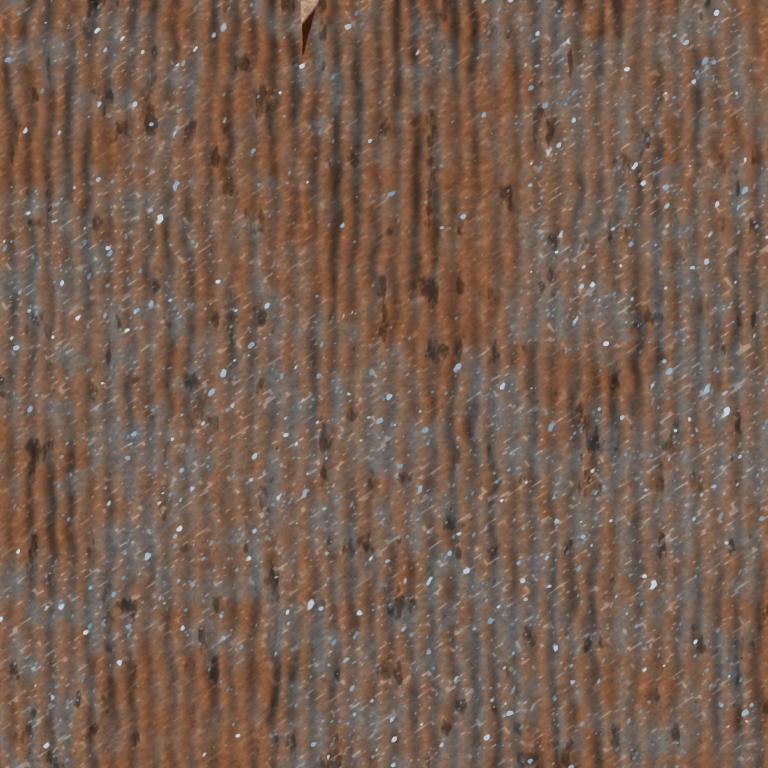
Give the GLSL for this texture, as a WebGL 2 fragment shader.

```glsl
#version 300 es
precision highp float;

#define RIDGES 38.0
#define WOBBLE 0.75
#define GROOVE_DEPTH 1.05
#define DUST_AMOUNT 0.5
#define GRAIN 0.30
#define SPECK_CELLS 42.0
#define SPECK_RADIUS 0.0040
#define FLECK_CELLS 120.0
#define FLECK_RADIUS 0.0022

uniform vec2 u_resolution;
out vec4 fragColor;

const vec3 RUST = vec3(0.54, 0.355, 0.24);
const vec3 DUST = vec3(0.50, 0.435, 0.385);
const vec3 SOIL = vec3(0.245, 0.19, 0.155);
const vec3 SLATE = vec3(0.34, 0.335, 0.33);
const vec3 PALE_BLUE = vec3(0.48, 0.62, 0.72);
const vec3 WHITE = vec3(0.80, 0.87, 0.92);
const vec3 CHIP_TAN = vec3(0.70, 0.58, 0.48);
const vec3 CHIP_SHADOW = vec3(0.22, 0.11, 0.06);

float hash(vec2 p) {
  return fract(sin(dot(p, vec2(127.1, 311.7))) * 43758.545);
}

float noise(vec2 p) {
  vec2 i = floor(p), f = fract(p);
  f = f * f * (3.0 - 2.0 * f);
  return mix(mix(hash(i), hash(i + vec2(1, 0)), f.x),
             mix(hash(i + vec2(0, 1)), hash(i + vec2(1, 1)), f.x), f.y);
}

float fbm(vec2 p) {
  float sum = 0.0, weight = 0.5;
  for (int i = 0; i < 4; i++) {
    sum += weight * noise(p);
    p = p * 2.03 + 17.3;
    weight *= 0.5;
  }
  return sum / 0.9375;
}

// Large weathered areas where dust and paint collect
float dustPatch(vec2 p) {
  return smoothstep(0.36, 0.66, fbm(p * vec2(7.0, 5.0) + 4.7));
}

// Scattered ragged drops: x is coverage, y is the brightness of the drop
vec2 scatter(vec2 p, float cells, float radius, float density, float seed, float aa) {
  vec2 home = floor(p * cells), result = vec2(0.0);
  float ragged = (noise(p * 210.0 + seed) - 0.5) * radius * 0.9;
  for (int y = -1; y <= 1; y++) {
    for (int x = -1; x <= 1; x++) {
      vec2 cell = home + vec2(x, y), key = cell + seed;
      vec2 center = (cell + vec2(hash(key + 3.1), hash(key + 8.6))) / cells;
      float chance = density * mix(0.3, 1.8, dustPatch(center));
      float present = step(hash(key + 21.4), chance);
      vec2 d = p - center;
      d.x -= d.y * 0.35;
      d.y *= mix(0.55, 1.2, hash(key + 31.7));
      float size = radius * mix(0.35, 1.0, pow(hash(key + 13.9), 2.0));
      float cover = present * (1.0 - smoothstep(-aa, aa, length(d) + ragged - size));
      if (cover > result.x) result = vec2(cover, hash(key + 41.2));
    }
  }
  return result;
}

void main() {
  vec2 p = gl_FragCoord.xy / u_resolution;
  float aa = 1.0 / min(u_resolution.x, u_resolution.y);

  // Wavering vertical ridges with grooves of uneven depth
  float bend = (fbm(p * vec2(8.0, 5.0)) - 0.5) * WOBBLE
             + (noise(p * vec2(45.0, 32.0)) - 0.5) * 0.32;
  float ridge = p.x * RIDGES + bend;
  float grooveId = floor(ridge);
  float valley = 0.5 + 0.5 * cos(6.28318 * (fract(ridge) - 0.5));
  float depth = mix(0.3, 1.1, noise(vec2(grooveId * 7.3, p.y * 9.0 + grooveId)));
  float worn = smoothstep(0.48, 0.72, fbm(p * 6.0 + 31.0));
  float groove = clamp(pow(valley, 1.25) * depth * mix(1.0, 0.5, worn) * GROOVE_DEPTH, 0.0, 1.0);

  // Rusty crests, dusty patches and dark soil in the grooves
  float dust = dustPatch(p);
  float mottle = fbm(p * vec2(48.0, 30.0) + 9.0);
  float coating = clamp(dust * DUST_AMOUNT + (mottle - 0.5) * 1.3 + 0.16, 0.0, 1.0);
  vec3 crest = mix(RUST, DUST, coating);
  vec3 bottom = mix(SOIL, SLATE, clamp(coating * 1.3, 0.0, 1.0));
  vec3 color = mix(crest, bottom, groove);
  color = mix(color, vec3(0.42, 0.42, 0.42), 0.5 * dust * smoothstep(0.5, 0.72, mottle));

  // Side light on the ridges and dark pits
  color *= 1.0 - 0.07 * sin(6.28318 * ridge);
  color *= 1.0 - 0.4 * smoothstep(0.66, 0.82, fbm(p * vec2(50.0, 24.0) + 70.0));

  // Slanted gritty grain
  vec2 slant = vec2(p.x * 0.83 + p.y * 0.56, p.y * 0.83 - p.x * 0.56);
  float grit = noise(slant * vec2(120.0, 250.0));
  float fine = noise(p * 330.0 + 5.0);
  color *= 1.0 + GRAIN * (0.6 * grit + 0.4 * fine - 0.5);
  color += vec3(0.13, 0.14, 0.15) * smoothstep(0.76, 0.97, grit) * mix(0.3, 1.0, dust);

  // Small blue flecks, then brighter paint drops
  vec2 fleck = scatter(p, FLECK_CELLS, FLECK_RADIUS, 0.11, 7.0, aa);
  color = mix(color, PALE_BLUE, fleck.x * mix(0.35, 0.9, fleck.y));
  vec2 speck = scatter(p, SPECK_CELLS, SPECK_RADIUS, 0.14, 57.0, aa);
  color = mix(color, mix(PALE_BLUE, WHITE, speck.y), speck.x * 0.95);

  // One tapered chip at the upper edge
  vec2 c = p - vec2(0.394, 0.925);
  float halfWidth = 0.15 * c.y + 0.003 * (noise(p * 90.0) - 0.5);
  float chip = 1.0 - smoothstep(-aa, aa, abs(c.x - 0.12 * c.y) - halfWidth);
  float lip = smoothstep(-0.004, 0.004, c.y - 0.045 - c.x * 1.2);
  color = mix(color, mix(CHIP_SHADOW, CHIP_TAN, lip) * (0.85 + 0.3 * fine), chip);

  fragColor = vec4(clamp(color, 0.0, 1.0), 1.0);
}
```
